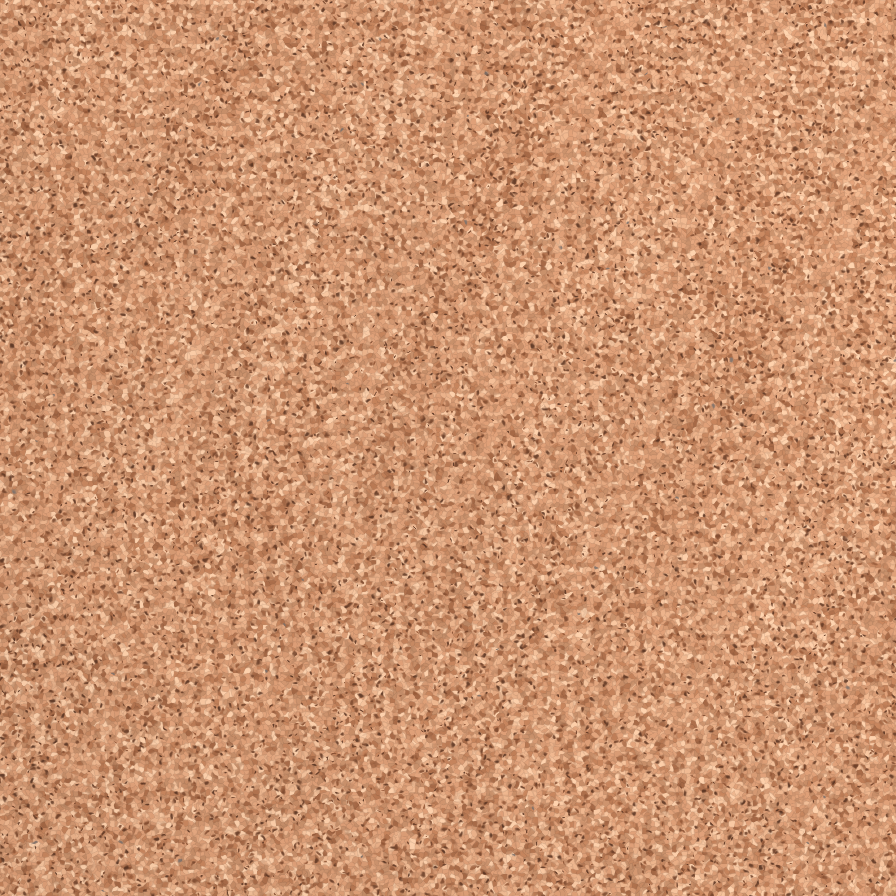
This texture is drawn by a WebGL 1 fragment shader. Its source:

```glsl
precision highp float;
// Fine pressed cork: small, softly blended grains with ragged outlines on a
// jittered grid, tiny dark bark specks between them, and a faint broad
// mottling under light from the upper right.
uniform vec2 u_resolution;

#define GRAINS 205.0
#define SPECKS 195.0
#define SPECK_CHANCE 0.20
#define STRETCH 1.25
#define BLEND 8.0
#define CREVICE 0.08
#define CONTRAST 1.0
#define RAGGED 0.55
#define GAIN 1.04
#define MOTTLE 0.03
#define LIGHT 0.05

float hash(vec2 p) {
  return fract(sin(dot(p, vec2(127.1, 311.7))) * 43758.5453);
}

vec2 hash2(vec2 p) {
  return vec2(hash(p), hash(p + 41.3));
}

float valueNoise(vec2 p) {
  vec2 cell = floor(p);
  vec2 f = fract(p);
  f = f * f * (3.0 - 2.0 * f);
  float low = mix(hash(cell), hash(cell + vec2(1.0, 0.0)), f.x);
  float high = mix(hash(cell + vec2(0.0, 1.0)), hash(cell + 1.0), f.x);
  return mix(low, high, f.y);
}

// Small random shift that makes the outlines ragged
vec2 ragged(vec2 p) {
  vec2 q = p * 1.3;
  return RAGGED * (vec2(valueNoise(q + 7.0), valueNoise(q + 53.0)) - 0.5);
}

// Cork tones from dark to light, spaced by the share each one covers
vec3 corkTone(float t) {
  vec3 c = vec3(0.62, 0.39, 0.26);
  c = mix(c, vec3(0.75, 0.50, 0.35), smoothstep(0.02, 0.14, t));
  c = mix(c, vec3(0.75, 0.54, 0.40), smoothstep(0.14, 0.30, t));
  c = mix(c, vec3(0.84, 0.60, 0.45), smoothstep(0.28, 0.48, t));
  c = mix(c, vec3(0.90, 0.69, 0.54), smoothstep(0.55, 0.80, t));
  return mix(c, vec3(0.96, 0.79, 0.65), smoothstep(0.82, 0.97, t));
}

// Squared distance to a stretched, randomly turned grain
float grainDistance(vec2 offset, vec2 id) {
  float angle = 6.2832 * hash(id + 17.7);
  float c = cos(angle);
  float s = sin(angle);
  vec2 q = vec2(c * offset.x + s * offset.y, c * offset.y - s * offset.x);
  q *= vec2(1.0 / STRETCH, STRETCH);
  return dot(q, q);
}

// Blended grain colours, slightly darkened where two grains meet
vec3 grains(vec2 p) {
  vec2 cell = floor(p);
  vec3 sum = vec3(0.0);
  float total = 0.0;
  float nearest = 9.0;
  float second = 9.0;
  for (int y = -1; y <= 1; y++) {
    for (int x = -1; x <= 1; x++) {
      vec2 id = cell + vec2(float(x), float(y));
      vec2 center = id + 0.05 + 0.9 * hash2(id);
      float d = grainDistance(p - center, id);
      float weight = exp(-BLEND * d) + 0.000001;
      sum += weight * corkTone(hash(id + 73.9));
      total += weight;
      second = min(second, max(nearest, d));
      nearest = min(nearest, d);
    }
  }
  vec3 middle = vec3(0.81, 0.59, 0.44);
  vec3 color = middle + (sum / total - middle) * CONTRAST;
  float gap = sqrt(second) - sqrt(nearest);
  return color * (1.0 - CREVICE * (1.0 - smoothstep(0.0, 0.4, gap)));
}

// Sparse bark specks, mostly brown with a rare grey one
vec3 addSpecks(vec3 color, vec2 p) {
  vec2 cell = floor(p);
  for (int y = -1; y <= 1; y++) {
    for (int x = -1; x <= 1; x++) {
      vec2 id = cell + vec2(float(x), float(y));
      vec2 center = id + hash2(id + 5.3);
      float radius = mix(0.20, 0.46, hash(id + 29.1));
      float d = sqrt(grainDistance(p - center, id + 8.0));
      float cover = 1.0 - smoothstep(radius * 0.3, radius * 1.5, d);
      float present = step(hash(id + 91.7), SPECK_CHANCE);
      vec3 brown = mix(vec3(0.30, 0.17, 0.11), vec3(0.58, 0.34, 0.21), hash(id + 3.9));
      vec3 bark = mix(brown, vec3(0.46, 0.42, 0.40), step(0.98, hash(id + 63.2)));
      color = mix(color, bark, cover * present * 0.85);
    }
  }
  return color;
}

void main() {
  vec2 uv = gl_FragCoord.xy / min(u_resolution.x, u_resolution.y);
  vec2 shift = ragged(uv * GRAINS);
  vec3 color = addSpecks(grains(uv * GRAINS + shift), uv * SPECKS + shift + 37.0);

  // Broad mottling and light falloff
  float mottle = 0.5 * valueNoise(uv * 9.0) + 0.5 * valueNoise(uv * 26.0 + 11.0) - 0.5;
  float light = dot(uv - 0.5, vec2(0.6, 0.4));
  color *= GAIN * (1.0 + MOTTLE * mottle + LIGHT * light);
  gl_FragColor = vec4(clamp(color, 0.0, 1.0), 1.0);
}
```
